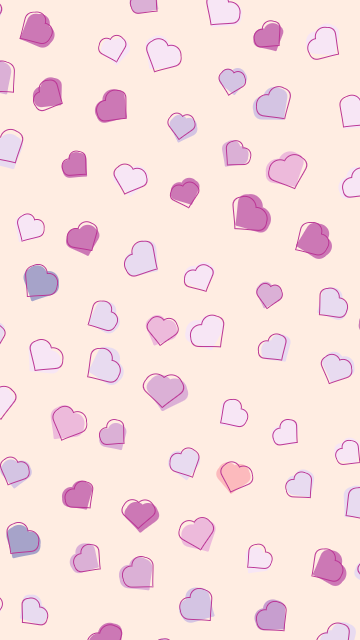
Reproduce this pattern procedurally as a WebGL 2 fragment shader.

```glsl
#version 300 es
precision highp float;
// Scattered pastel hearts, each with a thin, loosely placed outline.

#define CELL 0.175          // spacing, in canvas widths
#define JITTER 0.32         // scatter within a cell
#define GRID_TILT 0.28      // turns the grid to hide its rows
#define SIZE_MIN 0.062
#define SIZE_MAX 0.086
#define MAX_TURN 1.15       // largest tilt of a heart, radians
#define FILL_SHIFT 0.26     // fill offset, in heart sizes
#define FILL_TURN 0.7       // fill rotation against its outline
#define FILL_ROUND 0.06     // softness of the filled corners
#define LINE_WIDTH 0.0027
#define SEED 17.0

uniform vec2 u_resolution;
out vec4 outColor;

const vec3 CREAM = vec3(1.0, 0.93, 0.885);
const vec3 MAGENTA = vec3(0.73, 0.20, 0.58);

// Pale, lilac, mauve, orchid, violet, periwinkle, pink, slate, salmon
const vec3 FILLS[9] = vec3[9](
  vec3(0.97, 0.90, 0.96), vec3(0.91, 0.86, 0.94), vec3(0.86, 0.69, 0.84),
  vec3(0.80, 0.47, 0.71), vec3(0.78, 0.62, 0.81), vec3(0.83, 0.77, 0.89),
  vec3(0.93, 0.73, 0.86), vec3(0.65, 0.64, 0.79), vec3(0.99, 0.73, 0.74));
// Running share of the hearts up to each fill
const float SHARES[8] = float[8](0.25, 0.40, 0.57, 0.73, 0.81, 0.88, 0.93, 0.97);

vec3 hash(vec2 id, float salt) {
  vec3 p = fract(vec3(id, salt + SEED) * vec3(0.1031, 0.1030, 0.0973));
  p += dot(p, p.yxz + 33.33);
  return fract((p.xxy + p.yxx) * p.zyx);
}

mat2 rotation(float angle) {
  float c = cos(angle), s = sin(angle);
  return mat2(c, s, -s, c);
}

vec3 pickFill(float r) {
  int index = 0;
  for (int i = 0; i < 8; i++) index += int(step(SHARES[i], r));
  return FILLS[index];
}

// Distance to a heart about one unit tall, centred on the origin
float heart(vec2 p) {
  p.y += 0.55;
  p.x = abs(p.x) / (1.0 + 0.6 * max(p.y * (0.9 - p.y), 0.0)); // bulging sides
  if (p.x + p.y > 1.0) return length(p - vec2(0.25, 0.75)) - 0.35355;
  vec2 cleft = p - vec2(0.0, 1.0);
  vec2 side = p - 0.5 * max(p.x + p.y, 0.0);
  return sqrt(min(dot(cleft, cleft), dot(side, side))) * sign(p.x - p.y);
}

// Share of a pixel that lies inside a shape
float coverage(float dist, float pixel) {
  return clamp(0.5 - dist / pixel, 0.0, 1.0);
}

vec2 heartCentre(vec2 id) {
  vec2 stagger = vec2(0.5 * mod(id.y, 2.0), 0.0);
  return (id + 0.5 + stagger + JITTER * (hash(id, 1.0).xy - 0.5)) * CELL;
}

void drawHeart(inout vec3 color, vec2 p, vec2 id, float pixel) {
  vec3 shape = hash(id, 2.0);
  vec3 slip = hash(id, 3.0) - 0.5;
  float size = mix(SIZE_MIN, SIZE_MAX, shape.x);
  vec2 stretch = vec2(mix(0.88, 1.06, shape.y), 1.0);
  vec2 q = rotation(MAX_TURN * (2.0 * shape.z - 1.0)) * p / size;

  // Flat fill, shifted and turned
  vec2 f = rotation(FILL_TURN * slip.z) * (q - FILL_SHIFT * slip.xy);
  float fillDist = (heart(f / stretch / 0.95) - FILL_ROUND) * size * 0.95;
  color = mix(color, pickFill(hash(id, 4.0).x), coverage(fillDist, pixel));

  // Sharp-tipped outline
  float lineDist = heart(q / stretch) * size;
  float line = coverage(lineDist - 0.5 * LINE_WIDTH, pixel)
             - coverage(lineDist + 0.5 * LINE_WIDTH, pixel);
  color = mix(color, MAGENTA, line);
}

void main() {
  float pixel = 1.0 / u_resolution.x;
  vec2 p = rotation(GRID_TILT) * (gl_FragCoord.xy * pixel);
  vec2 cell = floor(p / CELL);
  vec3 color = CREAM;

  // Nearby hearts, including the staggered rows
  for (int y = -1; y <= 1; y++) {
    for (int x = -2; x <= 1; x++) {
      vec2 id = cell + vec2(x, y);
      vec2 local = rotation(-GRID_TILT) * (p - heartCentre(id));
      drawHeart(color, local, id, pixel);
    }
  }
  outColor = vec4(color, 1.0);
}
```
